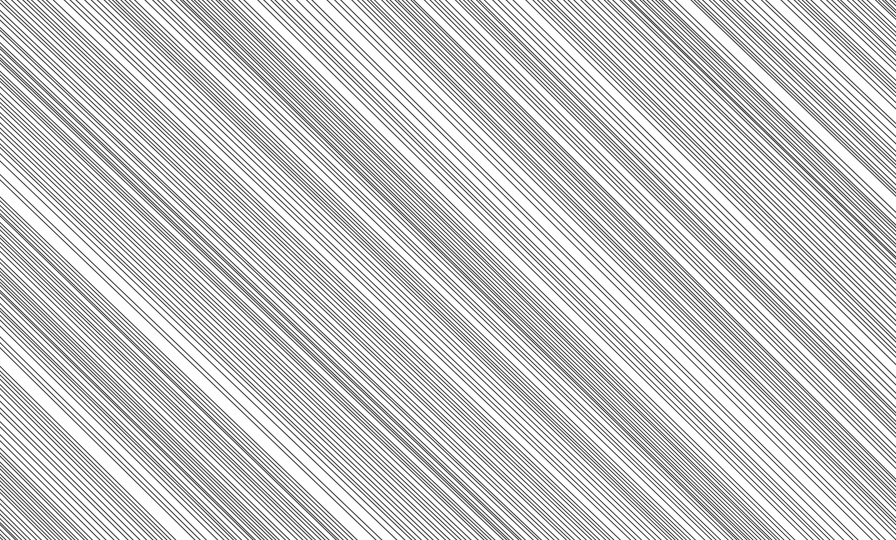
Reproduce this pattern procedurally as a Shadertoy shader.

```glsl
// Fine dark diagonal hatching on white, with uneven spacing that forms dense and open bands.

float hash(float n) {
    return fract(sin(n * 12.9898 + 4.17) * 43758.55);
}

// Running count of lines across the hatching: layered sines bunch and spread them
float lineCount(float h) {
    return 112.0 * h - 1.5 * cos(15.0 * h + 0.6)
                     - 0.5 * cos(41.0 * h + 2.0)
                     - 0.16 * cos(97.0 * h + 4.0);
}

// Derivative of lineCount: lines per unit
float lineDensity(float h) {
    return 112.0 + 22.5 * sin(15.0 * h + 0.6)
                 + 20.5 * sin(41.0 * h + 2.0)
                 + 15.5 * sin(97.0 * h + 4.0);
}

void mainImage(out vec4 fragColor, in vec2 fragCoord) {
    vec2 p = fragCoord / iResolution.y;
    float pixel = 1.0 / iResolution.y;

    // Coordinate across the strokes, with a slight fanning along them
    float across = 0.97 * p.x + p.y;
    float along = p.x - p.y;
    across += 0.012 * along * sin(4.0 * across + 1.0);

    float count = lineCount(across);
    float density = lineDensity(across);
    float halfWidth = 0.0011;
    float ink = 0.0;

    // One jittered line per cell; a few cells stay empty
    for (int i = -2; i <= 2; i++) {
        float id = floor(count) + float(i);
        float center = id + 0.5 + 0.5 * (hash(id) - 0.5);
        float d = (count - center) / density;
        float cover = smoothstep(-pixel, pixel, d + halfWidth)
                    - smoothstep(-pixel, pixel, d - halfWidth);
        ink += cover * step(0.07, hash(id + 371.0));
    }

    vec3 paper = vec3(0.995);
    vec3 lineColor = vec3(0.08);
    fragColor = vec4(mix(paper, lineColor, min(ink, 1.0)), 1.0);
}
```
